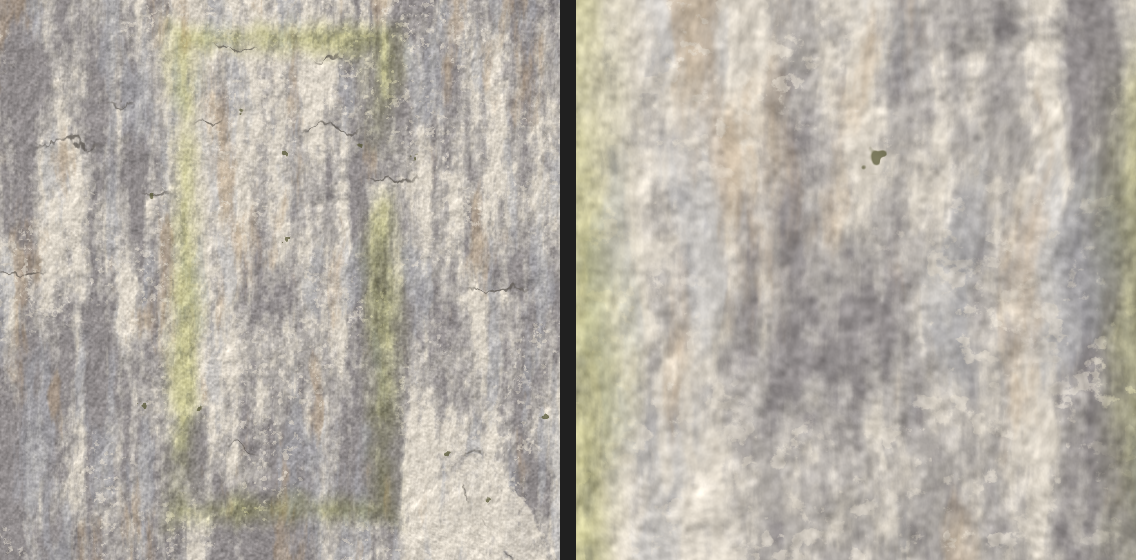
Left: the whole. Right: its middle third, enlarged.
Give the GLSL for this texture, as a three.js fragment shader.

```glsl
varying vec2 vUv;

const vec3 SHADOW = vec3(0.35, 0.33, 0.30);
const vec3 SLATE = vec3(0.565, 0.545, 0.545);
const vec3 LIMESTONE = vec3(0.695, 0.675, 0.655);
const vec3 CREAM = vec3(0.86, 0.83, 0.78);
const vec3 BLUE_GREY = vec3(0.67, 0.68, 0.71);
const vec3 OCHRE = vec3(0.70, 0.59, 0.46);
const vec3 MOSS_TINT = vec3(0.91, 0.925, 0.76);
const vec3 TUFT = vec3(0.35, 0.35, 0.22);

float hash(vec2 p) {
  return fract(sin(dot(p, vec2(127.1, 311.7))) * 43758.5453);
}

float noise(vec2 p) {
  vec2 i = floor(p), f = fract(p);
  f = f * f * (3.0 - 2.0 * f);
  float low = mix(hash(i), hash(i + vec2(1.0, 0.0)), f.x);
  float high = mix(hash(i + vec2(0.0, 1.0)), hash(i + vec2(1.0, 1.0)), f.x);
  return mix(low, high, f.y);
}

float fbm(vec2 p) {
  float sum = 0.0, amp = 0.5;
  for (int i = 0; i < 5; i++) {
    sum += amp * noise(p);
    p = p * 2.03 + vec2(17.3, 9.1);
    amp *= 0.5;
  }
  return sum / 0.97;
}

// 1 below the edge, fading to 0 across the given softness
float below(float value, float edge, float softness) {
  return 1.0 - smoothstep(edge - softness, edge + softness, value);
}

// Vertical stains, from broad bands down to thin runs
float streaks(vec2 p) {
  float broad = noise(p * vec2(13.0, 2.0) + 3.7);
  float medium = noise(p * vec2(34.0, 4.5) + 8.2);
  float thin = fbm(p * vec2(80.0, 8.0));
  return 0.25 * broad + 0.33 * medium + 0.42 * thin;
}

float relief(vec2 p) {
  vec2 bent = p + 0.02 * noise(p * 13.0);
  return fbm(bent * vec2(18.0, 13.0)) + 0.6 * fbm(bent * vec2(55.0, 42.0) + 5.0);
}

// Slope of the relief towards a light direction
float lighting(vec2 p, vec2 dir, float stepSize) {
  return relief(p) - relief(p + dir * stepSize);
}

// x: dark lip of an overhang, y: washed rock beneath it
vec2 ledges(vec2 p, vec2 cells, float chance) {
  vec2 g = p * cells, result = vec2(0.0);
  float wave = 0.5 * (fbm(g * vec2(4.0, 2.0)) - 0.5);
  float ragged = 0.022 * noise(g * 17.0);
  for (int j = -1; j <= 1; j++) {
    for (int i = -1; i <= 1; i++) {
      vec2 cell = floor(g) + vec2(float(i), float(j));
      vec2 centre = cell + 0.2 + 0.6 * vec2(hash(cell), hash(cell + 31.0));
      vec2 d = g - centre + vec2(0.0, wave);
      float halfWidth = 0.10 + 0.22 * hash(cell + 57.0);
      float on = step(hash(cell + 73.0), chance);
      float span = on * below(abs(d.x), halfWidth, 0.1);
      float lip = span * below(abs(d.y), ragged, 0.012);
      float wash = span * smoothstep(-0.95, -0.1, d.y) * below(d.y, -0.02, 0.02);
      result = max(result, vec2(lip, wash));
    }
  }
  return result;
}

// Small ragged plants scattered over a grid
float tufts(vec2 p, float cells, float chance) {
  vec2 cell = floor(p * cells);
  vec2 centre = 0.3 + 0.4 * vec2(hash(cell + 11.0), hash(cell + 23.0));
  float d = length(fract(p * cells) - centre) + 0.16 * (noise(p * 240.0) - 0.5);
  float radius = 0.02 + 0.05 * hash(cell + 41.0);
  return step(hash(cell + 5.0), chance) * below(d, radius, 0.025);
}

float mossFrame(vec2 p, vec2 centre, vec2 halfSize) {
  vec2 q = abs(p - centre) - halfSize;
  float d = abs(max(q.x, q.y)) + 0.04 * (fbm(p * vec2(30.0, 9.0)) - 0.5);
  return below(d, 0.022, 0.026) * smoothstep(0.15, 0.55, fbm(p * 9.0 + 2.0));
}

// Signed distance of a leaning, roughly broken slab
float slab(vec2 p, vec2 centre, vec2 radii) {
  vec2 d = p - centre;
  d.x += 0.6 * d.y;
  return (length(d / radii) - 1.0) * radii.x + 0.045 * (fbm(p * 22.0) - 0.5);
}

void main() {
  vec2 p = vUv;
  vec2 warped = p + 0.016 * (vec2(fbm(p * 14.0), fbm(p * 14.0 + 40.0)) - 0.5);

  // Weathered rock and its stains, with crumbly edges
  vec2 ledge = ledges(p, vec2(6.0, 7.0), 0.24);
  float patches = fbm(p * vec2(9.0, 6.0) + 12.0);
  float crumble = fbm(p * vec2(95.0, 60.0) + 33.0) - 0.5;
  float tone = 0.66 * streaks(warped) + 0.34 * patches + 0.08 * ledge.y + 0.22 * crumble;
  vec3 col = mix(SLATE, LIMESTONE, smoothstep(0.40, 0.52, tone));
  col = mix(col, CREAM, smoothstep(0.50, 0.63, tone));
  col = mix(col, BLUE_GREY, 0.4 * smoothstep(0.54, 0.7, fbm(warped * vec2(34.0, 6.0) + 70.0)));
  col = mix(col, OCHRE, 0.4 * smoothstep(0.60, 0.78, fbm(warped * vec2(30.0, 7.0) + 90.0)));

  // Pale crust flecks
  float crust = smoothstep(0.60, 0.70, fbm(p * 110.0)) * smoothstep(0.4, 0.58, patches);
  col = mix(col, CREAM, 0.6 * crust);

  // Moss and fallen slab
  col *= mix(vec3(1.0), MOSS_TINT, mossFrame(p, vec2(0.507, 0.51), vec2(0.177, 0.42)));
  float slabEdge = slab(p, vec2(0.905, 0.075), vec2(0.05, 0.12));
  vec3 slabColour = mix(LIMESTONE, CREAM, smoothstep(0.3, 0.6, patches + crumble));
  col = mix(col, slabColour, 0.8 * below(slabEdge, 0.0, 0.002));
  float slabShade = below(abs(slabEdge - 0.003), 0.001, 0.002) * smoothstep(0.4, 0.6, noise(p * 25.0));
  col = mix(col, SHADOW, 0.6 * slabShade);

  // Relief, grain, overhangs and plants
  col *= 1.0 + 1.1 * lighting(p, normalize(vec2(-0.5, 0.9)), 0.0035);
  col += 0.10 * (noise(p * 250.0) - 0.5) + 0.06 * (noise(p * vec2(210.0, 120.0) + 9.0) - 0.5);
  col = mix(col, SHADOW, 0.65 * ledge.x);
  col = mix(col, TUFT, 0.75 * tufts(p, 13.0, 0.12));
  gl_FragColor = vec4(clamp(col, 0.0, 1.0), 1.0);
}
```
